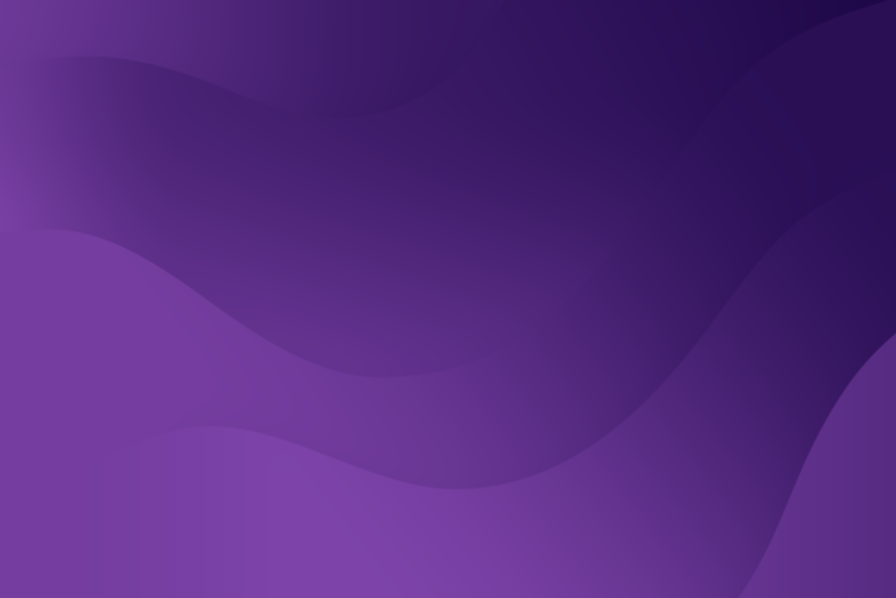
Give the GLSL for this background, as a Shadertoy shader.

```glsl
// Layered violet waves: a dark diagonal backdrop crossed by four smooth sheets.
// Each crest is a cubic Hermite spline; each sheet has its own brightness field,
// which a two-colour ramp turns into violet. Sheets cast a faint soft shadow.

#define NIGHT        vec3(0.14, 0.045, 0.31)
#define ORCHID       vec3(0.47, 0.25, 0.64)
#define SHADOW_DEPTH 0.035
#define SHADOW_WIDTH 0.035
#define DIAGONAL     0.8
#define EDGE_SOFT    0.0025

const int KNOTS = 6;

// Each knot holds x, height and slope, on a canvas 1.5 wide and 1 high.
const vec3 UPPER[KNOTS] = vec3[KNOTS](
    vec3(0.0, 0.883, 0.33), vec3(0.146, 0.906, 0.0), vec3(0.381, 0.850, -0.41),
    vec3(0.5625, 0.803, 0.0), vec3(0.752, 0.873, 0.85), vec3(0.844, 1.0, 1.9));
const vec3 MIDDLE[KNOTS] = vec3[KNOTS](
    vec3(0.078, 0.616, 0.05), vec3(0.342, 0.502, -0.73), vec3(0.635, 0.369, 0.0),
    vec3(1.055, 0.619, 1.42), vec3(1.25, 0.879, 0.93), vec3(1.5, 1.004, 0.32));
const vec3 LOWER[KNOTS] = vec3[KNOTS](
    vec3(0.156, 0.227, 0.45), vec3(0.352, 0.287, 0.0), vec3(0.762, 0.182, 0.0),
    vec3(1.172, 0.434, 1.32), vec3(1.328, 0.623, 0.85), vec3(1.5, 0.719, 0.45));
const vec3 CORNER[KNOTS] = vec3[KNOTS](
    vec3(1.1, -0.2, 1.4), vec3(1.236, 0.0, 1.5), vec3(1.289, 0.092, 2.1),
    vec3(1.348, 0.2285, 2.2), vec3(1.406, 0.336, 1.55), vec3(1.5, 0.443, 0.85));

// Approximate signed distance to a crest, positive above it.
float crestDistance(vec2 p, vec3 knots[KNOTS]) {
    float height = knots[0].y + knots[0].z * (p.x - knots[0].x);
    float slope = knots[0].z;
    for (int i = 0; i < KNOTS - 1; i++) {
        vec3 a = knots[i], b = knots[i + 1];
        if (p.x < a.x) break;
        float span = b.x - a.x;
        float t = min((p.x - a.x) / span, 1.0);
        float s = 1.0 - t;
        height = a.y * s * s * (1.0 + 2.0 * t) + b.y * t * t * (3.0 - 2.0 * t)
               + span * s * t * (a.z * s - b.z * t);
        slope = 6.0 * s * t * (b.y - a.y) / span
              + a.z * s * (1.0 - 3.0 * t) + b.z * t * (3.0 * t - 2.0);
        height += b.z * max(p.x - b.x, 0.0);
    }
    return (p.y - height) / sqrt(1.0 + slope * slope);
}

// Lay a sheet below its crest, shading whatever lies just above it.
float addSheet(float under, float sheet, float dist, float opacity) {
    float soft = max(EDGE_SOFT, 0.75 / iResolution.y);
    float shadow = SHADOW_DEPTH * exp(-max(dist, 0.0) / SHADOW_WIDTH);
    float cover = 1.0 - smoothstep(-soft, soft, dist);
    return mix(under * (1.0 - shadow * opacity * opacity), sheet, cover * opacity);
}

void mainImage(out vec4 fragColor, in vec2 fragCoord) {
    vec2 p = fragCoord / iResolution.xy * vec2(1.5, 1.0);
    float diagonal = p.x + DIAGONAL * p.y;

    // Brightness field of each sheet, from back to front
    float backdrop = mix(0.45, 0.215, smoothstep(-0.2, 0.82, p.x));
    float upper = 0.38 - 0.13 * p.x - 0.07 * p.y
                + 0.14 * (1.0 - smoothstep(0.25, 0.85, p.y))
                + 0.12 * (1.0 - smoothstep(-0.1, 0.32, p.x));
    float middle = mix(0.455, 0.165, smoothstep(0.6, 2.0, diagonal));
    float lower = mix(0.49, 0.165, smoothstep(0.6, 2.1, diagonal));
    float corner = 0.39 - 0.23 * (p.x - 1.27);

    // Stack the sheets; the lower one dissolves toward the left
    float tone = addSheet(backdrop, upper, crestDistance(p, UPPER), 1.0);
    tone = addSheet(tone, middle, crestDistance(p, MIDDLE), 1.0);
    tone = addSheet(tone, lower, crestDistance(p, LOWER), smoothstep(0.12, 0.5, p.x));
    tone = addSheet(tone, corner, crestDistance(p, CORNER), 1.0);

    // Map brightness onto the violet ramp
    float ramp = (tone - NIGHT.r) / (ORCHID.r - NIGHT.r);
    fragColor = vec4(mix(NIGHT, ORCHID, ramp), 1.0);
}
```
